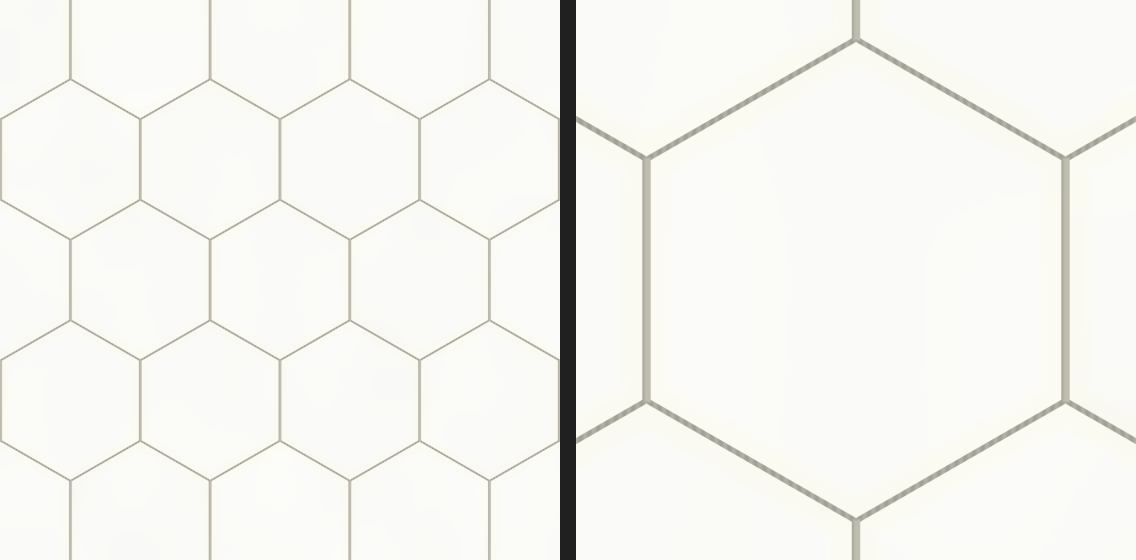
Left, the full canvas; right, a detail of the centre.
Give the GLSL for this pattern, as a Shadertoy shader.

```glsl
// Off-white hexagonal tiles, four across, parted by thin grey-beige joints.
// Two interleaved rectangular lattices give the nearest tile; distances to its
// upright and slanted sides draw the joints, and soft noise clouds the glaze.

const float TILE_WIDTH = 0.2494;
const float ROW_SQUASH = 0.9965;
const float UPRIGHT_HALF = 0.0025;
const float SLANT_HALF = 0.0016;
const float HALO_REACH = 0.019;
const float BEAD_PERIOD = 0.0052;

const vec3 GLAZE = vec3(0.982, 0.982, 0.973);
const vec3 CREAM = vec3(0.984, 0.982, 0.950);
const vec3 JOINT_LIGHT = vec3(0.75, 0.74, 0.69);
const vec3 JOINT_DARK = vec3(0.63, 0.625, 0.585);

float hash(vec2 p) {
    vec3 q = fract(p.xyx * vec3(0.1031, 0.1030, 0.0973));
    q += dot(q, q.yzx + 33.33);
    return fract((q.x + q.y) * q.z);
}

float valueNoise(vec2 p) {
    vec2 cell = floor(p);
    vec2 t = fract(p);
    t = t * t * (3.0 - 2.0 * t);
    float low = mix(hash(cell), hash(cell + vec2(1.0, 0.0)), t.x);
    float high = mix(hash(cell + vec2(0.0, 1.0)), hash(cell + 1.0), t.x);
    return mix(low, high, t.y);
}

// Offset from the centre of the nearest pointy-topped hexagon
vec2 hexLocal(vec2 p, float width) {
    vec2 period = width * vec2(1.0, sqrt(3.0));
    vec2 a = mod(p + 0.5 * period, period) - 0.5 * period;
    vec2 b = mod(p, period) - 0.5 * period;
    return dot(a, a) < dot(b, b) ? a : b;
}

// Distances to the upright (x) and slanted (y) sides
vec2 sideDistances(vec2 local, float width) {
    vec2 q = abs(local);
    return 0.5 * width - vec2(q.x, dot(q, vec2(0.5, 0.5 * sqrt(3.0))));
}

float lineCoverage(float distance, float halfWidth, float blur) {
    return 1.0 - smoothstep(halfWidth - blur, halfWidth + blur, distance);
}

vec3 glazeColour(vec2 p, vec2 tileId, float edge) {
    float cloud = valueNoise(p * 9.0 + tileId * 7.3) - 0.5;
    float tone = hash(tileId + 11.0) - 0.5;
    float halo = 1.0 - smoothstep(0.5 * HALO_REACH, HALO_REACH, edge);
    return mix(GLAZE, CREAM, halo) + 0.009 * cloud + 0.004 * tone;
}

void mainImage(out vec4 fragColor, in vec2 fragCoord) {
    vec2 p = (fragCoord - 0.5 * iResolution.xy) / iResolution.y;
    p.y /= ROW_SQUASH;
    float blur = 0.8 / iResolution.y;

    vec2 local = hexLocal(p, TILE_WIDTH);
    vec2 halfPeriod = 0.5 * TILE_WIDTH * vec2(1.0, sqrt(3.0));
    vec2 tileId = floor((p - local) / halfPeriod + 0.5) + 40.0;
    vec2 side = sideDistances(local, TILE_WIDTH);

    vec3 colour = glazeColour(p, tileId, min(side.x, side.y));

    // Slanted joints, finely beaded along their length
    float bead = 0.5 + 0.5 * cos(6.28318 * p.x / BEAD_PERIOD);
    vec3 slantColour = mix(JOINT_DARK, JOINT_LIGHT, 0.6 * bead);
    colour = mix(colour, slantColour, lineCoverage(side.y, SLANT_HALF, blur));

    // Upright joints, shaded on their left flank
    float across = -sign(local.x) * side.x;
    float flank = 1.0 - smoothstep(-UPRIGHT_HALF, 0.0, across);
    vec3 uprightColour = mix(JOINT_LIGHT, JOINT_DARK, 0.7 * flank);
    colour = mix(colour, uprightColour, lineCoverage(side.x, UPRIGHT_HALF, blur));

    fragColor = vec4(colour, 1.0);
}
```
